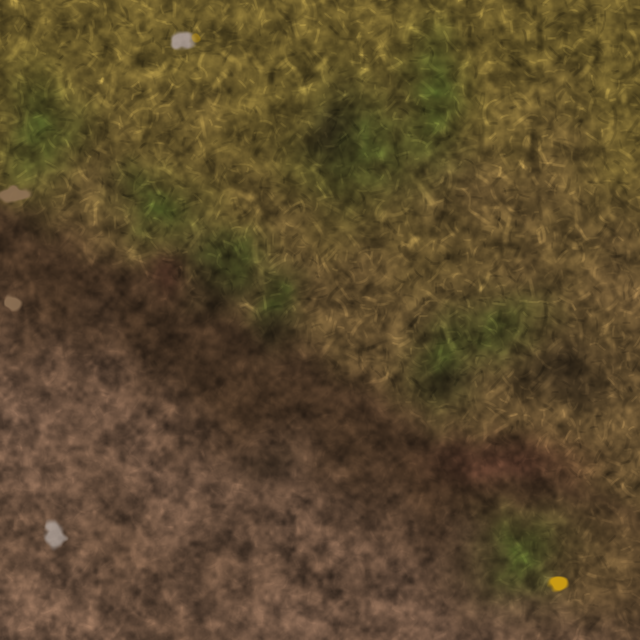
This texture is drawn by a three.js fragment shader. Its source:

```glsl
varying vec2 vUv;

const vec3 MEADOW = vec3(0.40, 0.34, 0.16);
const vec3 DRY_GRASS = vec3(0.38, 0.30, 0.18);
const vec3 LEAF = vec3(0.23, 0.27, 0.11);
const vec3 SOIL = vec3(0.26, 0.19, 0.13);
const vec3 DUST = vec3(0.45, 0.345, 0.275);
const vec3 SHADOW = vec3(0.14, 0.11, 0.075);
const vec3 RUST = vec3(0.34, 0.20, 0.16);
const vec3 STONE = vec3(0.66, 0.60, 0.56);
const vec3 TAN_STONE = vec3(0.55, 0.44, 0.33);
const vec3 PETAL = vec3(0.78, 0.60, 0.08);
const float EDGE_HEIGHT = 0.69;
const float EDGE_SLOPE = 0.50;
const float BLADE_CONTRAST = 0.85;
const int BLADE_LAYERS = 4;

float hash(vec2 p) {
  return fract(sin(dot(p, vec2(127.1, 311.7))) * 43758.55);
}

float noise(vec2 p) {
  vec2 i = floor(p), f = fract(p);
  f = f * f * (3.0 - 2.0 * f);
  return mix(mix(hash(i), hash(i + vec2(1.0, 0.0)), f.x),
             mix(hash(i + vec2(0.0, 1.0)), hash(i + 1.0), f.x), f.y);
}

float fbm(vec2 p) {
  float sum = 0.0, weight = 0.5;
  for (int i = 0; i < 4; i++) {
    sum += weight * noise(p);
    p = mat2(1.6, 1.2, -1.2, 1.6) * p + 7.3;
    weight *= 0.5;
  }
  return sum / 0.9375;
}

// Soft elliptical patch
float clump(vec2 p, vec2 center, vec2 radius) {
  vec2 q = (p - center) / radius;
  return exp(-dot(q, q));
}

// Small object with a ragged, smoothed outline
float pebble(vec2 p, vec2 center, vec2 radius) {
  vec2 q = (p - center) / radius;
  float ragged = 0.6 * (noise(p * 95.0) - 0.5);
  return 1.0 - smoothstep(0.65, 1.2, length(q) + ragged);
}

// Signed brightness of curved stalks scattered one per cell
float blades(vec2 p, float seed, float spread) {
  vec2 cell = floor(p);
  float sum = 0.0;
  for (int y = -1; y <= 1; y++) {
    for (int x = -1; x <= 1; x++) {
      vec2 id = cell + vec2(float(x), float(y));
      vec2 key = id + seed * 17.3;
      vec2 q = p - id - vec2(hash(key), hash(key + 3.7));
      float angle = (hash(key + 8.1) - 0.5) * spread;
      float c = cos(angle), s = sin(angle);
      q = mat2(c, s, -s, c) * q;
      q.x += (hash(key + 5.9) - 0.5) * q.y * q.y;
      float halfLength = mix(0.3, 0.75, hash(key + 2.3));
      float body = 1.0 - smoothstep(0.03, 0.15, abs(q.x));
      body *= 1.0 - smoothstep(0.5 * halfLength, halfLength, abs(q.y));
      sum += body * (hash(key + 11.0) - 0.42);
    }
  }
  return sum;
}

void main() {
  vec2 p = vUv;
  vec2 warped = p + 0.07 * (vec2(fbm(p * 11.0), fbm(p * 11.0 + 40.0)) - 0.5);
  float broad = fbm(p * 7.0 + 3.0);
  float grain = fbm(p * 42.0);

  // Ground: shaded soil along the verge, paler dust toward the lower left
  float height = warped.y - EDGE_HEIGHT + EDGE_SLOPE * warped.x;
  float grass = smoothstep(-0.05, 0.05, height);
  grass = max(grass, 0.85 * clump(warped, vec2(0.93, 0.12), vec2(0.15, 0.10)));
  float dust = smoothstep(-0.09, -0.32, height + 0.22 * (broad - 0.5));
  vec3 color = mix(SOIL, DUST, dust * mix(0.45, 1.05, broad));
  color = mix(color, DUST, 0.35 * clump(warped, vec2(0.08, 0.33), vec2(0.16, 0.10)));
  color = mix(color, DUST * 1.12, 0.5 * clump(warped, vec2(0.0, 0.03), vec2(0.16, 0.09)));
  vec3 turf = mix(DRY_GRASS, MEADOW, smoothstep(0.50, 0.92, p.y + 0.3 * (broad - 0.5)));
  color = mix(color, turf, grass);

  // Green tufts
  float leaf = clump(warped, vec2(0.06, 0.79), vec2(0.06, 0.08));
  leaf += clump(warped, vec2(0.25, 0.68), vec2(0.06, 0.055));
  leaf += clump(warped, vec2(0.35, 0.60), vec2(0.06, 0.04));
  leaf += clump(warped, vec2(0.43, 0.52), vec2(0.04, 0.05));
  leaf += clump(warped, vec2(0.56, 0.77), vec2(0.09, 0.08));
  leaf += clump(warped, vec2(0.68, 0.86), vec2(0.045, 0.10));
  leaf += clump(warped, vec2(0.79, 0.49), vec2(0.07, 0.05));
  leaf += clump(warped, vec2(0.69, 0.44), vec2(0.05, 0.07));
  leaf += clump(warped, vec2(0.81, 0.13), vec2(0.065, 0.06));
  color = mix(color, LEAF, min(leaf, 1.0) * mix(0.45, 1.0, grain));

  // Shade under the tufts and reddish litter
  float shade = clump(warped, vec2(0.31, 0.56), vec2(0.08, 0.045));
  shade += clump(warped, vec2(0.43, 0.475), vec2(0.04, 0.035));
  shade += clump(warped, vec2(0.52, 0.79), vec2(0.05, 0.045));
  shade += clump(warped, vec2(0.70, 0.41), vec2(0.05, 0.04));
  shade += clump(warped, vec2(0.88, 0.41), vec2(0.06, 0.04));
  shade += 0.7 * clump(warped, vec2(0.42, 0.27), vec2(0.04, 0.03));
  color = mix(color, SHADOW, 0.65 * min(shade, 1.0));
  float rust = clump(warped, vec2(0.26, 0.57), vec2(0.03, 0.03));
  rust += clump(warped, vec2(0.80, 0.28), vec2(0.11, 0.04));
  color = mix(color, RUST, 0.5 * min(rust, 1.0));

  // Stalks, finer and more tangled with each layer
  float stalks = 0.0;
  for (int i = 0; i < BLADE_LAYERS; i++) {
    float layer = float(i);
    vec2 q = (p + 0.012 * broad) * (20.0 + 13.0 * layer);
    stalks += blades(q, layer + 1.0, 2.0 + 0.6 * layer) * (1.0 - 0.12 * layer);
  }
  color *= max(0.35, 1.0 + BLADE_CONTRAST * stalks * mix(0.22, 0.65, grass));
  color *= 1.0 + 0.9 * (grain - 0.5) + 0.3 * (noise(p * 120.0) - 0.5);

  // Stones and blossoms
  float stone = pebble(p, vec2(0.284, 0.938), vec2(0.020, 0.014));
  stone += pebble(p, vec2(0.085, 0.165), vec2(0.018, 0.019));
  color = mix(color, STONE * mix(0.8, 1.15, grain), min(stone, 1.0));
  float tanStone = pebble(p, vec2(0.02, 0.697), vec2(0.024, 0.013));
  tanStone += pebble(p, vec2(0.02, 0.527), vec2(0.013, 0.013));
  color = mix(color, TAN_STONE, 0.9 * min(tanStone, 1.0));
  float petal = pebble(p, vec2(0.872, 0.088), vec2(0.014, 0.011));
  petal += 0.5 * pebble(p, vec2(0.306, 0.941), vec2(0.007, 0.007));
  color = mix(color, PETAL, petal);

  gl_FragColor = vec4(clamp(color, 0.0, 1.0), 1.0);
}
```
